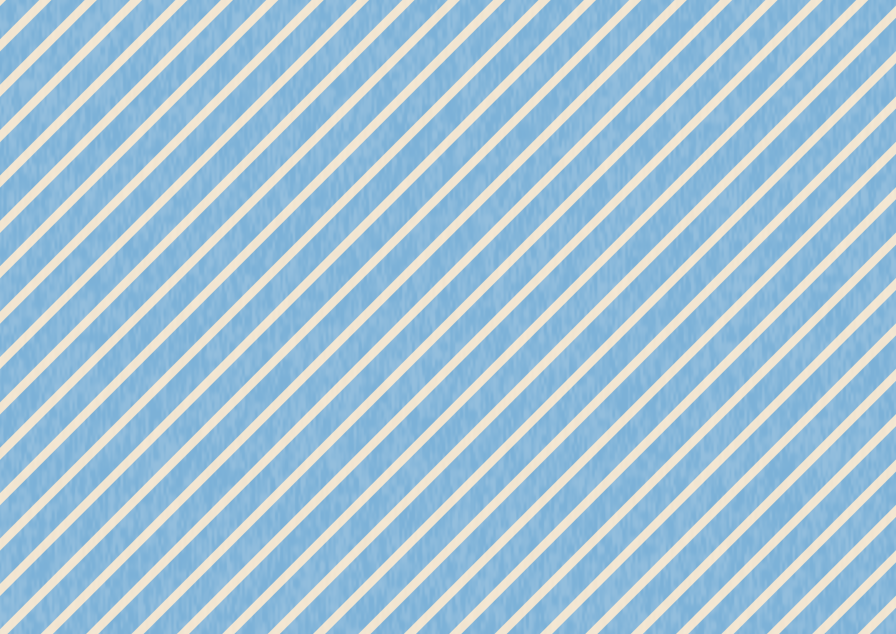
Reproduce this pattern procedurally as a WebGL 2 fragment shader.

```glsl
#version 300 es
precision highp float;
// Cream diagonal stripes at 45 degrees on a sky blue woven cloth.
// Stripes come from a repeated distance along the diagonal; the cloth
// is value noise stretched vertically into short threads and flecks.

uniform vec2 u_resolution;
out vec4 outColor;

const vec3 BLUE_DEEP = vec3(0.485, 0.695, 0.845);
const vec3 BLUE_PALE = vec3(0.575, 0.745, 0.868);
const vec3 CREAM = vec3(0.95, 0.90, 0.82);
const float STRIPES_PER_HEIGHT = 13.97;
const float STRIPE_SHARE = 0.268; // part of each repeat that is cream

float hash(vec2 p) {
    vec3 q = fract(vec3(p.xyx) * 0.1031);
    q += dot(q, q.yzx + 33.33);
    return fract((q.x + q.y) * q.z);
}

float valueNoise(vec2 p) {
    vec2 cell = floor(p);
    vec2 f = fract(p);
    f = f * f * (3.0 - 2.0 * f);
    float low = mix(hash(cell), hash(cell + vec2(1.0, 0.0)), f.x);
    float high = mix(hash(cell + vec2(0.0, 1.0)), hash(cell + vec2(1.0, 1.0)), f.x);
    return mix(low, high, f.y);
}

// Vertical threads: fine streaks over broader, softer ones.
float threads(vec2 p) {
    float fine = valueNoise(p * vec2(250.0, 75.0));
    float medium = valueNoise(p * vec2(130.0, 38.0) + 17.0);
    float broad = valueNoise(p * vec2(45.0, 16.0) + 71.0);
    return 0.5 * fine + 0.35 * medium + 0.15 * broad;
}

// Coverage of a stripe centred on each whole number of t.
float stripe(float t, float share, float blur) {
    float dist = abs(fract(t + 0.5) - 0.5) - 0.5 * share;
    return 1.0 - smoothstep(-blur, blur, dist);
}

void main() {
    vec2 p = gl_FragCoord.xy / u_resolution.y;

    // Blue cloth with pale flecks
    float weave = threads(p);
    vec3 color = mix(BLUE_DEEP, BLUE_PALE, smoothstep(0.2, 0.85, weave));

    // Cream stripes with a faint trace of the threads
    float t = (p.x + 1.0 - p.y) * STRIPES_PER_HEIGHT;
    float blur = STRIPES_PER_HEIGHT / u_resolution.y;
    vec3 cream = CREAM + 0.025 * (weave - 0.5);
    color = mix(color, cream, stripe(t, STRIPE_SHARE, blur));

    outColor = vec4(color, 1.0);
}
```
